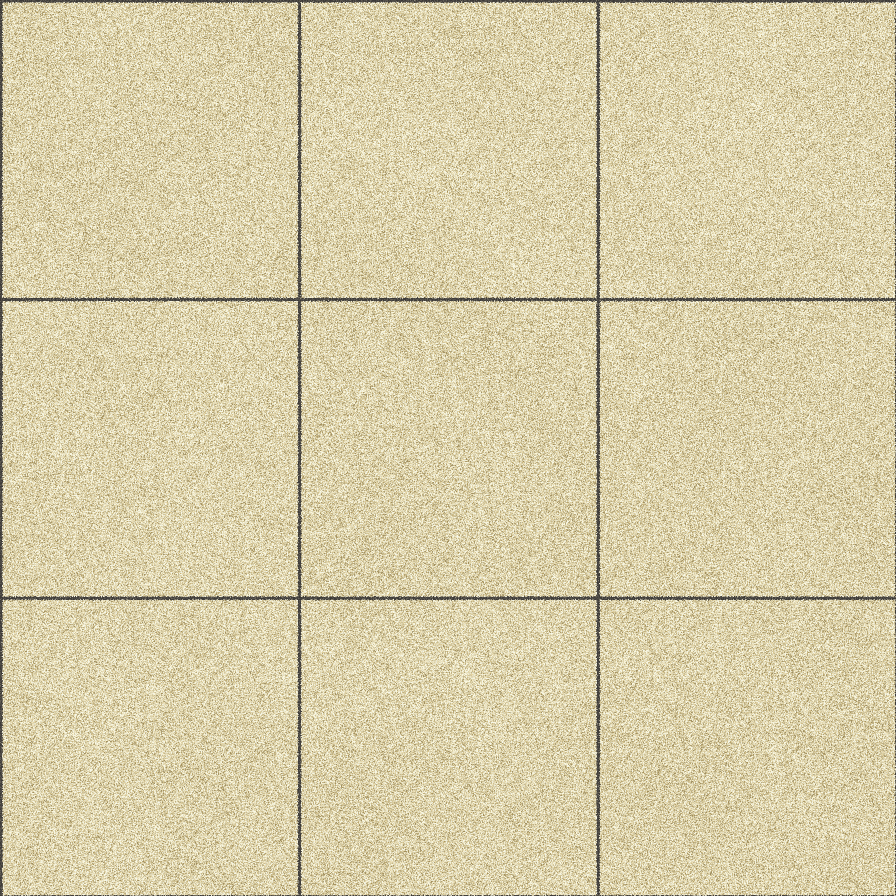
Give the GLSL for this texture, as a WebGL 2 fragment shader.

```glsl
#version 300 es
precision highp float;
// Three by three square sandstone tiles with fine speckle and thin dark grout.

uniform vec2 u_resolution;
out vec4 outColor;

// Layout, in canvas units
const float TILES = 3.0;
const vec2 GRID_OFFSET = vec2(0.001, -0.001);
const float GROUT_HALF_WIDTH = 0.0018;
const float GROUT_ROUGHNESS = 0.0011;

// Speckle
const float GRAIN_FREQ = 587.0;
const float FINE_GRAIN_FREQ = 743.0;
const float GRAIN_GAIN = 3.2;
const int CLUMP_OCTAVES = 4;
const float CLUMP_FREQ = 307.0;
const float CLUMP_GAIN = 1.7;
const float CLUMP_FALLOFF = 0.55;
const float CLOUD_FREQ = 7.0;
const float CLOUD_GAIN = 0.22;
const float TILE_VARIATION = 0.1;
const float TINT_GAIN = 0.06;

// Colours
const vec3 SAND_DARK = vec3(0.73, 0.67, 0.49);
const vec3 SAND_MID = vec3(0.82, 0.77, 0.60);
const vec3 SAND_LIGHT = vec3(0.89, 0.85, 0.70);
const vec3 SAND_PALE = vec3(0.94, 0.92, 0.81);
const vec3 GROUT_DARK = vec3(0.24, 0.23, 0.22);
const vec3 GROUT_WORN = vec3(0.48, 0.46, 0.41);

// Integer hash: two uniform values in 0..1 per lattice cell
vec2 hash2(vec2 cell) {
    uvec2 v = uvec2(ivec2(cell)) * 1664525u + 1013904223u;
    v.x += v.y * 1664525u;
    v.y += v.x * 1664525u;
    v ^= v >> 16u;
    v.x += v.y * 1664525u;
    v.y += v.x * 1664525u;
    v ^= v >> 16u;
    return vec2(v & 65535u) / 65535.0;
}

// Contribution of one lattice corner
float corner(vec2 cell, vec2 delta) {
    float angle = 6.2831853 * hash2(cell).x;
    return dot(vec2(cos(angle), sin(angle)), delta);
}

float gradientNoise(vec2 p) {
    vec2 i = floor(p);
    vec2 f = p - i;
    vec2 w = f * f * f * (f * (f * 6.0 - 15.0) + 10.0);
    vec2 e = vec2(1.0, 0.0);
    float low = mix(corner(i, f), corner(i + e.xy, f - e.xy), w.x);
    float high = mix(corner(i + e.yx, f - e.yx), corner(i + e.xx, f - e.xx), w.x);
    return mix(low, high, w.y);
}

// Two rotated layers, so that neither lattice shows
float grain(vec2 p) {
    mat2 turnA = mat2(0.8, 0.6, -0.6, 0.8);
    mat2 turnB = mat2(0.92, -0.39, 0.39, 0.92);
    return gradientNoise(turnA * p * GRAIN_FREQ)
         + gradientNoise(turnB * p * FINE_GRAIN_FREQ + 71.3);
}

// Octaves coarser than the grain, each weaker and turned from the last
float clumps(vec2 p) {
    mat2 turn = mat2(0.88, 0.47, -0.47, 0.88);
    float sum = 0.0;
    float gain = CLUMP_GAIN;
    vec2 q = turn * p * CLUMP_FREQ;
    for (int i = 0; i < CLUMP_OCTAVES; i++) {
        sum += gain * gradientNoise(q + 19.7);
        q = turn * q * 0.5;
        gain *= CLUMP_FALLOFF;
    }
    return sum;
}

// Sand ramp over a tone of about unit deviation
vec3 sandColor(float tone) {
    vec3 c = mix(SAND_DARK, SAND_MID, clamp((tone + 1.55) / 0.91, -1.1, 1.0));
    c = mix(c, SAND_LIGHT, clamp((tone + 0.64) / 0.82, 0.0, 1.0));
    return mix(c, SAND_PALE, clamp((tone - 0.18) / 1.01, 0.0, 1.7));
}

void main() {
    float side = min(u_resolution.x, u_resolution.y);
    vec2 uv = gl_FragCoord.xy / side;
    float pixel = 1.0 / side;

    // Tile surface: speckle, clumps, faint clouds and a small shift per tile
    vec2 gridPos = (uv - GRID_OFFSET) * TILES;
    float speckle = grain(uv);
    float cloud = gradientNoise(uv * CLOUD_FREQ + 13.7) * CLOUD_GAIN;
    float tileShift = (hash2(floor(gridPos) + 5.0).y - 0.5) * TILE_VARIATION;
    float tone = speckle * GRAIN_GAIN + clumps(uv) + cloud + tileShift;
    float tint = grain(uv + 3.1) * TINT_GAIN;
    vec3 color = sandColor(tone) + tint * vec3(0.5, 0.0, -1.0);

    // Grout: distance to the nearest grid line, with ragged worn edges
    vec2 toLine = abs(fract(gridPos + 0.5) - 0.5) / TILES;
    float lineDist = min(toLine.x, toLine.y) + speckle * GROUT_ROUGHNESS;
    float coverage = clamp((GROUT_HALF_WIDTH - lineDist) / pixel + 0.5, 0.0, 1.0);
    float wear = clamp(0.2 + speckle * 0.8, 0.0, 1.0);
    color = mix(color, mix(GROUT_DARK, GROUT_WORN, wear), coverage);

    outColor = vec4(clamp(color, 0.0, 1.0), 1.0);
}
```
